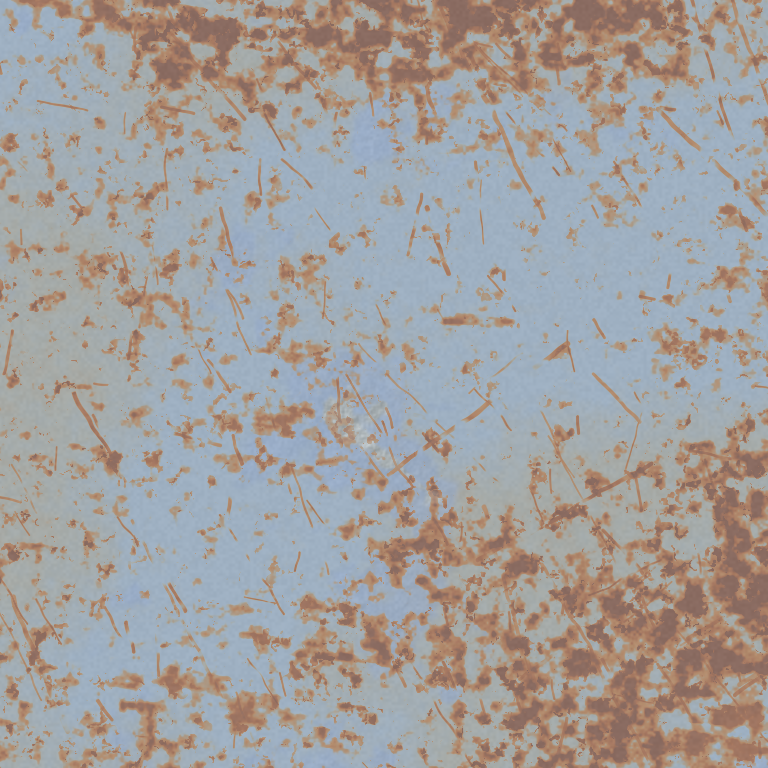
Write a WebGL 2 fragment shader that draws this texture.

```glsl
#version 300 es
precision highp float;
// Weathered blue-grey painted metal: rust specks, sideways smears, long scratches
// and flaking paint. Layers add up to one "wear" value, which a colour ramp turns
// from clean paint through stain to dark rust.
uniform vec2 u_resolution;
out vec4 fragColor;

const vec3 WEAR_RAMP[6] = vec3[6](
  vec3(0.62, 0.69, 0.76), vec3(0.65, 0.67, 0.66), vec3(0.67, 0.61, 0.54),
  vec3(0.70, 0.55, 0.43), vec3(0.65, 0.47, 0.38), vec3(0.54, 0.42, 0.38));
const vec3 FLAKE_PALE = vec3(0.69, 0.71, 0.70);
const vec3 PAINT_FRESH = vec3(0.58, 0.66, 0.79);
const vec2 CLEAN_CENTRE = vec2(0.38, 0.60);
const vec2 RUST_HEART = vec2(0.74, 0.20);
const vec2 FLAKE_START = vec2(0.45, 0.45);
const vec2 FLAKE_END = vec2(0.57, 0.35);
const float SPECK_SCALE = 62.0;
const float CHIP_SCALE = 44.0;
const float DASH_SCALE = 11.0;
const float SMEAR_TILT = 0.10;
const int SCRATCHES = 48;

vec2 hash2(vec2 p) {
  vec3 q = fract(p.xyx * vec3(0.1031, 0.1030, 0.0973));
  q += dot(q, q.yzx + 33.33);
  return fract((q.xx + q.yz) * q.zy);
}

float noise(vec2 p) {
  vec2 i = floor(p), f = fract(p);
  f = f * f * (3.0 - 2.0 * f);
  float low = mix(hash2(i).x, hash2(i + vec2(1, 0)).x, f.x);
  float high = mix(hash2(i + vec2(0, 1)).x, hash2(i + 1.0).x, f.x);
  return mix(low, high, f.y);
}

// Three octaves, centred on zero, scaled to a deviation of about one.
float fbm(vec2 p) {
  float sum = noise(p) * 4.0 + noise(p * 2.1 + 17.3) * 2.0 + noise(p * 4.3 + 41.7);
  return (sum / 7.0 - 0.5) / 0.13;
}

float segmentDistance(vec2 p, vec2 a, vec2 b) {
  vec2 ab = b - a;
  return length(p - a - ab * clamp(dot(p - a, ab) / dot(ab, ab), 0.0, 1.0));
}

// Cellular flecks of random size with ragged rims.
float chips(vec2 uv) {
  vec2 p = uv * CHIP_SCALE + 0.22 * vec2(fbm(uv * 95.0), fbm(uv * 95.0 + 50.0));
  vec2 cell = floor(p);
  float cover = 0.0;
  for (int k = 0; k < 9; k++) {
    vec2 id = cell + vec2(k % 3 - 1, k / 3 - 1);
    float radius = 0.55 * pow(hash2(id + 71.0).x, 3.0);
    float d = length(p - id - hash2(id));
    cover = max(cover, 1.0 - smoothstep(radius * 0.6, radius + 0.05, d));
  }
  return cover;
}

float strokeCover(vec2 uv, vec2 mid, float angle, float halfLength, float width) {
  vec2 reach = vec2(cos(angle), sin(angle)) * halfLength;
  return 1.0 - smoothstep(width, width + 0.0018, segmentDistance(uv, mid - reach, mid + reach));
}

// Short nicks, one per grid cell, mostly steep.
float dashes(vec2 uv) {
  vec2 cell = floor(uv * DASH_SCALE);
  float cover = 0.0;
  for (int k = 0; k < 9; k++) {
    vec2 id = cell + vec2(k % 3 - 1, k / 3 - 1);
    vec2 h = hash2(id + 23.0), g = hash2(id + 131.0);
    float angle = -mix(0.8, 1.8, h.x);
    if (g.x > 0.8) angle = -0.2;
    float halfLength = mix(0.1, 0.5, h.y * h.y) / DASH_SCALE;
    cover = max(cover, strokeCover(uv, (id + hash2(id)) / DASH_SCALE, angle, halfLength, 0.0015 * g.y));
  }
  return cover;
}

// Long scratches: steep ones all over, rising ones gathered at the lower right.
float scratches(vec2 uv) {
  float cover = 0.0;
  for (int i = 0; i < SCRATCHES; i++) {
    vec2 seed = vec2(i, 7.0);
    vec2 mid = hash2(seed), h = hash2(seed + 91.0), g = hash2(seed + 203.0);
    float angle = -mix(0.75, 1.3, h.x);
    if (i % 4 == 3) {
      angle = mix(0.4, 0.7, h.x);
      mid = vec2(0.62, 0.08) + mid * vec2(0.4, 0.45);
    }
    float halfLength = mix(0.03, 0.21, h.y * h.y);
    float width = mix(0.0003, 0.0024, g.x * g.x);
    cover = max(cover, strokeCover(uv, mid, angle, halfLength, width) * mix(0.6, 1.0, g.y));
  }
  return cover;
}

float flakeHeight(vec2 uv) { return fbm(uv * 24.0) + 0.5 * fbm(uv * 75.0); }

void main() {
  vec2 uv = gl_FragCoord.xy / u_resolution;
  float speck = fbm(uv * SPECK_SCALE);
  // Broad spread of rust
  vec2 fromHeart = uv - RUST_HEART;
  float density = -0.9 + 1.1 * smoothstep(0.15, 0.70, distance(uv, CLEAN_CENTRE))
    + 1.3 * exp(-35.0 * dot(fromHeart, fromHeart)) + 0.62 * fbm(uv * 4.0 + 3.0);
  // Sideways smears
  vec2 slant = vec2(uv.x, uv.y + SMEAR_TILT * uv.x);
  float smear = smoothstep(0.1, 1.2, fbm(slant * vec2(3.0, 6.0) + 60.0))
    * smoothstep(-0.4, 0.8, fbm(slant * vec2(5.0, 42.0)));
  // Paint tone, then stain, then deep rust, then scratches
  float rust = 0.75 * speck + density + 1.3 * smear + 1.5 * chips(uv);
  float ground = clamp(0.42 + 0.25 * density + 0.45 * fbm(uv * 3.0 + 9.0), 0.0, 1.1);
  float wear = ground + 0.1 * speck + 2.2 * smoothstep(0.0, 0.9, rust)
    + 1.9 * smoothstep(0.8, 2.2, rust);
  vec2 bent = uv + 0.0015 * vec2(fbm(uv * 18.0), fbm(uv * 18.0 + 30.0));
  float broken = smoothstep(-1.1, 0.1, fbm(uv * 38.0 + 80.0));
  float scrape = max(scratches(bent), 0.85 * dashes(bent)) * broken;
  wear = mix(wear, max(wear, 4.3 + 0.3 * speck), scrape);
  vec3 colour = WEAR_RAMP[0];
  for (int i = 1; i < 6; i++)
    colour = mix(colour, WEAR_RAMP[i], clamp(wear - float(i - 1), 0.0, 1.0));
  // Flaking paint: fresh blue around pale, raised crust
  float nearFlake = exp(-12.0 * segmentDistance(uv, FLAKE_START, FLAKE_END));
  float flakeField = 2.6 * nearFlake + 0.55 * fbm(uv * 6.0 + 25.0) + 0.2 * fbm(uv * 32.0);
  float bare = 1.0 - smoothstep(1.2, 2.6, wear);
  float fresh = smoothstep(0.9, 1.5, flakeField) * bare;
  float crust = smoothstep(2.1, 2.5, flakeField) * mix(0.35, 1.0, bare);
  float relief = flakeHeight(uv + vec2(-0.002, 0.002)) - flakeHeight(uv);
  colour = mix(colour, PAINT_FRESH, 0.55 * fresh);
  colour = mix(colour, FLAKE_PALE, 0.8 * crust);
  colour -= clamp(relief, -1.0, 1.0) * (0.02 * fresh + 0.07 * crust);
  // Fine grain
  colour += 0.03 * (noise(uv * 250.0) - 0.5);
  fragColor = vec4(colour, 1.0);
}
```
